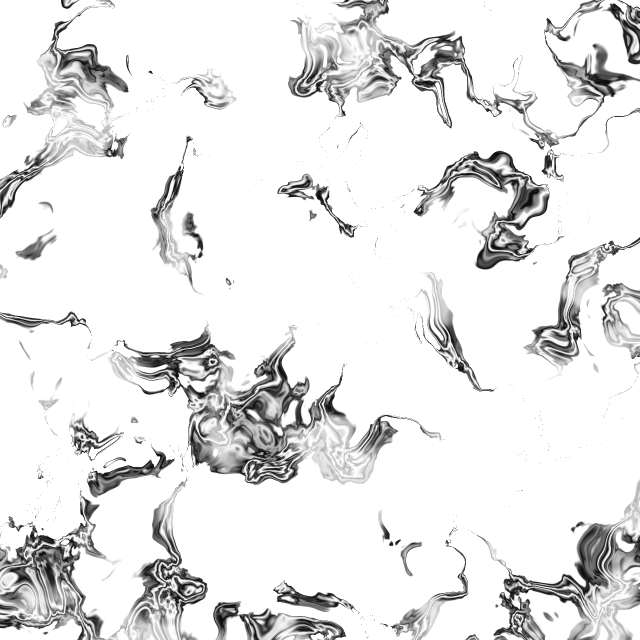
Give the GLSL for this texture, as a Shadertoy shader.

```glsl
const vec3 PAPER = vec3(1.0);
const vec3 INK = vec3(0.05);
const float VEIN_SCALE = 5.0;
const float MAX_WIDTH = 0.22;

// Random unit gradient for a lattice cell
vec2 cellGradient(vec2 cell) {
    uvec2 q = uvec2(ivec2(cell)) * uvec2(1597u, 7919u);
    uint n = (q.x ^ q.y) * 26699u;
    n = (n ^ (n >> 15)) * 31337u;
    n ^= n >> 13;
    float angle = float(n & 65535u) * 6.28319 / 65536.0;
    return vec2(cos(angle), sin(angle));
}

float gradientNoise(vec2 p) {
    vec2 i = floor(p), f = p - i;
    vec2 u = f * f * f * (f * (f * 6.0 - 15.0) + 10.0);
    vec2 e = vec2(0.0, 1.0);
    float a = dot(cellGradient(i), f);
    float b = dot(cellGradient(i + e.yx), f - e.yx);
    float c = dot(cellGradient(i + e.xy), f - e.xy);
    float d = dot(cellGradient(i + e.yy), f - e.yy);
    return mix(mix(a, b, u.x), mix(c, d, u.x), u.y);
}

// Octaves are turned and shifted so their lattices never line up
float fbm(vec2 p, int octaves, float gain) {
    const mat2 turn = mat2(1.6, 1.2, -1.2, 1.6);
    float sum = 0.0, amplitude = 1.0;
    for (int i = 0; i < octaves; i++) {
        sum += amplitude * gradientNoise(p);
        p = turn * p + vec2(17.3, 41.7);
        amplitude *= gain;
    }
    return sum;
}

vec2 warp(vec2 p, float scale, float amount) {
    vec2 q = p * scale;
    return p + amount * vec2(fbm(q + 31.4, 3, 0.5), fbm(q + 73.9, 3, 0.5));
}

// Ink density of a band around one height contour, with nested striations
float veinInk(float height, float width, float flow, float tone) {
    float t = abs(height) / max(width, 0.0005);
    float band = 1.0 - smoothstep(0.82, 1.0, t);
    float rim = smoothstep(0.4, 0.85, t);
    float broad = 0.5 + 0.5 * sin(height * 60.0 + flow * 7.0);
    float fine = 0.5 + 0.5 * sin(height * 165.0 - flow * 11.0);
    float striation = broad * mix(0.55, 1.0, fine);
    float density = mix(striation, 1.0, 0.45 * rim) * tone;
    return band * (1.0 - pow(1.0 - density, 1.6));
}

float marble(vec2 uv) {
    vec2 p = warp(uv, 6.0, 0.09);
    float height = fbm(p * VEIN_SCALE + 11.6, 6, 0.5) - 0.05;
    float presence = fbm(p * 4.0 + 57.2, 5, 0.5);
    float width = MAX_WIDTH * smoothstep(-0.17, 0.42, presence);
    float flow = fbm(p * 9.0 + 93.1, 3, 0.5);
    float tone = mix(0.22, 1.0, smoothstep(-0.3, 0.12, fbm(uv * 7.0 + 5.8, 4, 0.5)));
    return veinInk(height, width, flow, tone);
}

void mainImage(out vec4 fragColor, in vec2 fragCoord) {
    // Average four samples per pixel for smooth edges
    float ink = 0.0;
    for (int k = 0; k < 4; k++) {
        vec2 offset = vec2(k & 1, k >> 1) * 0.5 - 0.25;
        ink += 0.25 * marble((fragCoord + offset) / iResolution.y);
    }
    fragColor = vec4(mix(PAPER, INK, ink), 1.0);
}
```
